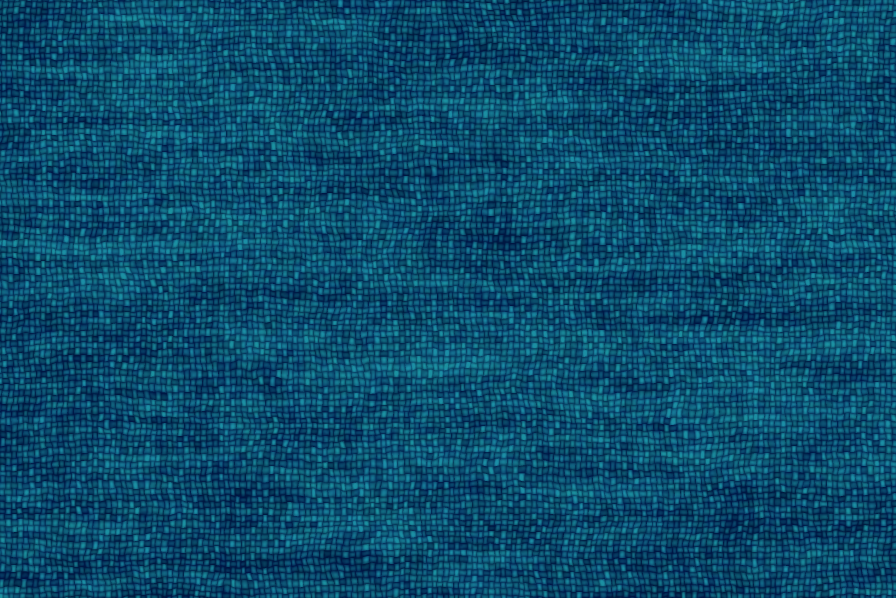
Write a WebGL 2 fragment shader that draws this texture.

```glsl
#version 300 es
precision highp float;

uniform vec2 u_resolution;
out vec4 fragColor;

const float PI = 3.14159265;
const vec2 THREADS = vec2(104.0, 92.0);   // warp and weft threads per canvas height
const vec3 DEEP_BLUE = vec3(0.0, 0.13, 0.29);
const vec3 BRIGHT_TEAL = vec3(0.09, 0.49, 0.58);

float hash(vec2 p) {
    vec3 q = fract(vec3(p.xyx) * 0.1031);
    q += dot(q, q.yzx + 33.33);
    return fract((q.x + q.y) * q.z);
}

float noise(vec2 p) {
    vec2 cell = floor(p);
    vec2 f = fract(p);
    f = f * f * (3.0 - 2.0 * f);
    float low = mix(hash(cell), hash(cell + vec2(1.0, 0.0)), f.x);
    float high = mix(hash(cell + vec2(0.0, 1.0)), hash(cell + vec2(1.0)), f.x);
    return mix(low, high, f.y);
}

float centredNoise(vec2 p) {
    return noise(p + 71.0) - 0.5;
}

// Rounded yarn: dark along its sides, dipping gently at its ends
float yarnHeight(float across, float along, float dip) {
    return pow(max(cos(PI * across), 0.0), 0.85) * (1.0 - dip + dip * cos(PI * along));
}

// Slow drift that keeps the threads from running perfectly straight
vec2 threadCoords(vec2 uv) {
    vec2 drift = vec2(centredNoise(uv * vec2(9.0, 14.0)),
                      centredNoise(uv * vec2(7.0, 12.0) + 40.0));
    vec2 wobble = vec2(centredNoise(uv * vec2(60.0, 45.0) + 90.0),
                       centredNoise(uv * vec2(50.0, 60.0) + 150.0));
    return uv * THREADS + 1.1 * drift + 0.45 * wobble;
}

float weaveTone(vec2 p) {
    vec2 cell = floor(p);
    vec2 f = fract(p) - 0.5;
    bool warpOnTop = mod(cell.x + cell.y, 2.0) < 0.5;

    float warp = 1.12 * yarnHeight(f.x, f.y, 0.45);
    float weft = 0.84 * yarnHeight(f.y, f.x, 0.35);
    float height = warpOnTop ? warp : weft;

    // Uneven dye: along each yarn, and from one crossing to the next
    float warpDye = centredNoise(vec2(cell.x * 1.7, p.y * 0.07));
    float weftDye = centredNoise(vec2(p.x * 0.07, cell.y * 1.7) + 200.0);
    float dye = warpOnTop ? 0.25 * warpDye + 0.15 * weftDye : 0.38 * weftDye;
    float crossing = 0.5 * (hash(cell + 11.0) - 0.5);
    return 0.9 * height + dye + crossing * (0.45 + 0.75 * height);
}

// Broad cloth shading: horizontal slubs, faint upright bands, soft patches
float clothShade(vec2 uv, float aspect) {
    float slubs = 0.30 * centredNoise(uv * vec2(5.0, 34.0))
                + 0.22 * centredNoise(uv * vec2(12.0, 60.0) + 30.0);
    float bands = 0.10 * centredNoise(uv * vec2(26.0, 3.0) + 60.0);
    float patches = 0.16 * centredNoise(uv * 3.0 + 120.0);
    vec2 edge = abs(uv / vec2(aspect, 1.0) - 0.5) * 2.0;
    float falloff = 0.09 * pow(edge.y, 4.0) + 0.05 * pow(edge.x, 6.0);
    return slubs + bands + patches - falloff;
}

vec3 clothColour(vec2 uv, float aspect) {
    float fibre = 0.16 * centredNoise(uv * vec2(210.0, 250.0));
    float tone = weaveTone(threadCoords(uv)) + clothShade(uv, aspect) + fibre;
    vec3 colour = mix(DEEP_BLUE, BRIGHT_TEAL, clamp(tone, -0.12, 1.2));
    float hueShift = centredNoise(uv * vec2(70.0, 90.0) + 300.0);
    return max(colour + hueShift * vec3(0.0, 0.02, -0.04), 0.0);
}

void main() {
    float aspect = u_resolution.x / u_resolution.y;
    vec3 sum = vec3(0.0);

    // Average a 3 by 3 grid of samples to smooth the yarn edges
    for (int i = 0; i < 9; i++) {
        vec2 offset = (vec2(i % 3, i / 3) - 1.0) / 3.0;
        sum += clothColour((gl_FragCoord.xy + offset) / u_resolution.y, aspect);
    }
    fragColor = vec4(sum / 9.0, 1.0);
}
```
